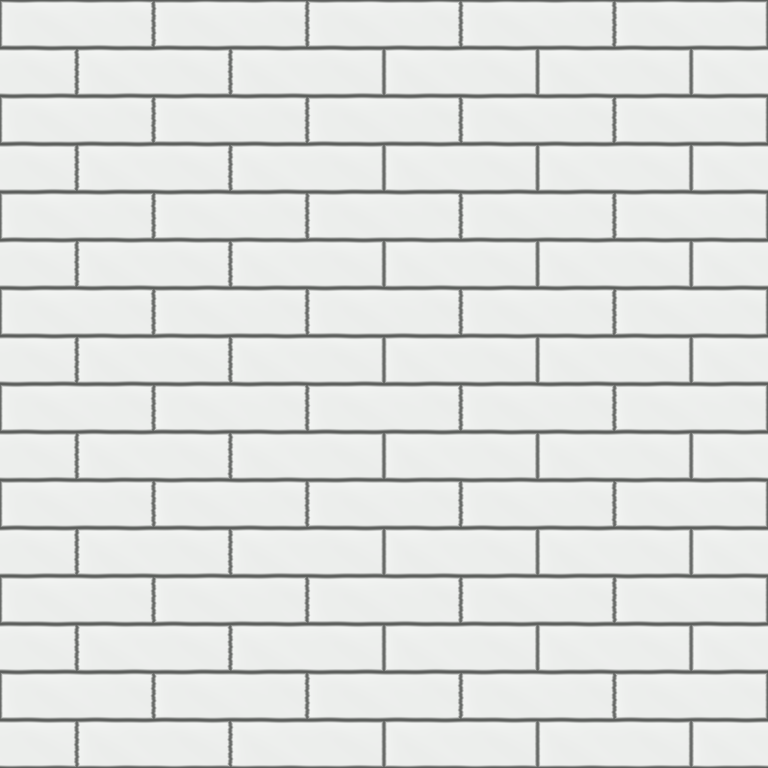
Give the GLSL for this pattern, as a WebGL 1 fragment shader.

```glsl
precision highp float;
// White glazed bricks in running bond, five across and sixteen down, with thin grey joints.
uniform vec2 u_resolution;

float hash(vec2 p) {
  return fract(sin(dot(p, vec2(127.1, 311.7))) * 4375.85);
}

// Layered sines, roughly -1 to 1
float waver(float t, float phase) {
  return 0.6 * sin(t + phase) + 0.4 * sin(t * 2.3 + phase * 1.7);
}

// Joint coverage from the distance to its centre line
float joint(float dist, float halfWidth, float pixel) {
  return 1.0 - smoothstep(0.0004, halfWidth + 0.3 * pixel, dist);
}

void main() {
  vec2 uv = gl_FragCoord.xy / u_resolution;
  float pixel = 1.0 / min(u_resolution.x, u_resolution.y);
  vec2 brickSize = vec2(1.0 / 5.0, 1.0 / 16.0);

  // Even rows from the bottom are shifted by half a brick
  float row = floor(uv.y / brickSize.y);
  float shift = 0.5 * (1.0 - mod(row, 2.0));
  float column = uv.x / brickSize.x + shift;
  vec2 local = vec2(fract(column), fract(uv.y / brickSize.y));
  float seam = floor(column + 0.5);

  // Slightly uneven joints; some upright ones are rougher
  float bedWobble = 0.0004 * waver(uv.x * 63.0, floor(uv.y / brickSize.y + 0.5) * 3.14);
  float rough = mix(0.0001, 0.0006, step(0.5, hash(vec2(seam, shift))));
  float uprightWobble = rough * waver(uv.y * 600.0, seam * 2.1);
  vec2 centred = (fract(local + 0.5) - 0.5) * brickSize;
  float bedDist = abs(centred.y + bedWobble);
  float uprightDist = abs(centred.x + uprightWobble);

  // Glaze: soft grey middle, brighter rim at the top and left
  vec2 fromCorner = vec2(local.x, 1.0 - local.y) * brickSize;
  float rim = exp(-min(fromCorner.x, fromCorner.y) * 130.0);
  float cloud = waver(local.x * 9.0, local.y * 5.0 + shift * 4.0);
  vec3 glaze = vec3(0.925, 0.932, 0.925) + 0.04 * rim + 0.004 * cloud;

  // Grey joints, the upright ones a little paler
  float bed = joint(bedDist, 0.0043, pixel);
  float upright = 0.92 * joint(uprightDist, 0.0039, pixel);
  vec3 grout = vec3(0.355, 0.365, 0.355);
  gl_FragColor = vec4(mix(glaze, grout, max(bed, upright)), 1.0);
}
```
